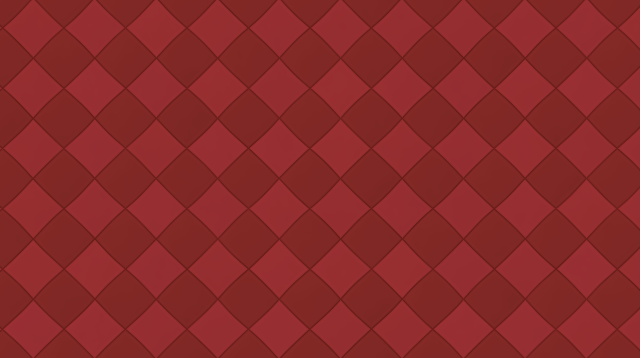
A WebGL 1 fragment shader for this pattern:

```glsl
precision mediump float;
// Two-tone red harlequin tiles with thin dark seams and faint hand-worn shading.
uniform vec2 u_resolution;

const vec2 REPEATS = vec2(10.41, 5.94);       // light diamonds across and down
const vec2 FIRST_CENTER = vec2(0.052, 0.078); // first light diamond, from top left
const vec3 LIGHT_RED = vec3(0.588, 0.180, 0.192);
const vec3 DARK_RED = vec3(0.502, 0.157, 0.145);
const vec3 SEAM_RED = vec3(0.405, 0.105, 0.085);
const float SEAM_HALF_WIDTH = 0.014;          // in diamond sides
const float SEAM_SHADE = 0.05;                // soft shade around the seam
const float RIM_GLOW = 0.018;
const float BOW = 0.016;                      // outward bulge of the dark tiles
const float TILE_VARIATION = 0.022;
const float MOTTLE = 0.010;
const float SLOPE = 0.035;                    // brightness slope across a tile
const float PI = 3.14159;

float hash(vec2 p) {
  return fract(sin(dot(p, vec2(12.99, 78.23))) * 437.58);
}

// Layered sines, roughly -1 to 1
float waves(vec2 p) {
  float sum = 0.0;
  float amp = 0.5;
  for (int i = 0; i < 4; i++) {
    sum += amp * sin(p.x + 1.3 * sin(p.y)) * cos(p.y * 0.9 + 0.7 * p.x);
    p = mat2(1.5, 1.1, -1.1, 1.5) * p + 1.7;
    amp *= 0.55;
  }
  return sum;
}

void main() {
  vec2 uv = gl_FragCoord.xy / u_resolution;
  uv.y = 1.0 - uv.y;
  vec2 grid = (uv - FIRST_CENTER) * REPEATS;

  // Diagonal axes: each unit square is one diamond
  vec2 diag = vec2(grid.x + grid.y, grid.x - grid.y);
  diag += BOW * sin(PI * diag) * cos(PI * diag.yx);
  diag += 0.004 * vec2(sin(diag.y * 5.3 + diag.x), sin(diag.x * 4.7 - diag.y));
  vec2 tile = floor(diag + 0.5);
  vec2 local = diag - tile;
  float isDark = mod(tile.x + tile.y, 2.0);
  vec2 edge = 0.5 - abs(local);
  float nearest = min(edge.x, edge.y);
  float pixel = 1.414 * REPEATS.x / u_resolution.x;

  // Neighbouring tiles blend across one pixel
  float blend = 0.5 * (1.0 - smoothstep(0.0, 0.5 * pixel, nearest));
  vec3 color = mix(LIGHT_RED, DARK_RED, mix(isDark, 1.0 - isDark, blend));

  // Uneven dye: tile tone, slope to the lower right, and mottling
  float tone = TILE_VARIATION * (hash(tile) - 0.5);
  tone -= SLOPE * local.x * mix(0.4, 1.0, isDark);
  tone += MOTTLE * waves(grid * 5.0);
  color *= 1.0 + tone;
  color.b += 0.012 * (hash(tile + 7.0) - 0.5) * (1.0 - isDark);

  // Faint lit rim just inside the seam, then the seam itself
  float rim = smoothstep(0.02, 0.05, nearest) * (1.0 - smoothstep(0.05, 0.11, nearest));
  color *= 1.0 + RIM_GLOW * rim;
  color *= 1.0 - SEAM_SHADE * (1.0 - smoothstep(0.0, 0.06, nearest));
  float seam = 1.0 - smoothstep(SEAM_HALF_WIDTH - 0.5 * pixel, SEAM_HALF_WIDTH + 0.5 * pixel, nearest);
  float wear = 0.82 + 0.18 * waves(grid * 3.0 + 4.0);
  color = mix(color, SEAM_RED, seam * wear);

  gl_FragColor = vec4(color, 1.0);
}
```
